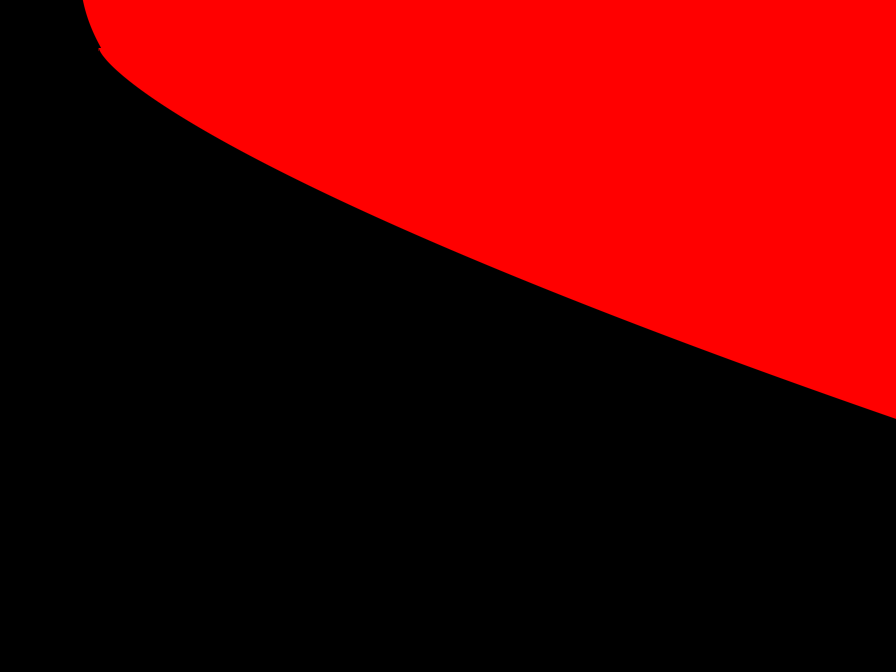
Write a WebGL 1 fragment shader that draws this background.

```glsl
precision highp float;

uniform vec2 u_resolution;

const vec3 BLACK = vec3(0.0);
const vec3 RED = vec3(1.0, 0.0, 0.0);

// Signed distance, positive above a power curve that falls away from its corner.
float sweepDistance(vec2 p, vec2 corner, float scale, float power) {
    float run = max(p.x - corner.x, 0.0005);
    float drop = scale * pow(run, power);
    float slope = power * drop / run;
    return (corner.y + drop - p.y) / sqrt(1.0 + slope * slope);
}

// Signed distance, positive to the right of a bent edge that ends at a small notch.
float sideDistance(vec2 p, float top, float lean, float bend, vec2 notch) {
    float curve = top + p.y * (lean + bend * p.y);
    float edge = p.y < notch.y ? curve : notch.x;
    float slope = p.y < notch.y ? lean + 2.0 * bend * p.y : 0.0;
    return (p.x - edge) / sqrt(1.0 + slope * slope);
}

float coverage(float dist, float pixel) {
    return smoothstep(-0.7 * pixel, 0.7 * pixel, dist);
}

void main() {
    // Units of canvas height, with y as the depth below the top edge.
    float pixel = 1.0 / u_resolution.y;
    vec2 p = gl_FragCoord.xy * pixel;
    p.y = 1.0 - p.y;

    // The red field lies above the long sweep and right of the short side.
    float sweep = sweepDistance(p, vec2(0.1476, 0.0729), 0.4847, 0.747);
    float side = sideDistance(p, 0.1233, 0.2, 2.53, vec2(0.1467, 0.0712));
    float field = coverage(min(sweep, side), pixel);

    gl_FragColor = vec4(mix(BLACK, RED, field), 1.0);
}
```
